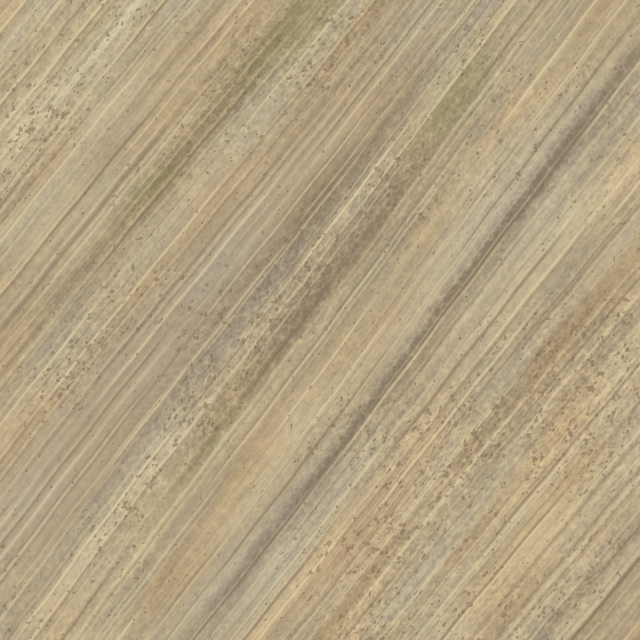
A three.js fragment shader for this texture:

```glsl
varying vec2 vUv;

const float TAU = 6.2831853;
const vec3 EARTH = vec3(0.735, 0.67, 0.545);
const vec3 TONE_AXIS = vec3(1.0, 1.06, 0.92);
const vec3 WARM_AXIS = vec3(0.014, -0.004, -0.022);
const vec3 GRASS = vec3(0.53, 0.53, 0.33);
const vec3 SHADE = vec3(0.50, 0.435, 0.365);
const vec3 LILAC = vec3(0.67, 0.605, 0.53);
const vec3 CLAY = vec3(0.74, 0.62, 0.48);
const vec3 STRAW = vec3(0.87, 0.81, 0.645);
const vec3 FURROW = vec3(0.50, 0.42, 0.33);

float hash(vec2 p) {
  vec3 h = fract(vec3(p.xyx) * 0.1031);
  h += dot(h, h.yzx + 33.33);
  return fract((h.x + h.y) * h.z);
}

// Cellular noise: distance to the nearest point, centred on zero
float cellular(vec2 p, float seed) {
  vec2 cell = floor(p);
  float nearest = 9.0;
  for (int j = -1; j <= 1; j++) {
    for (int i = -1; i <= 1; i++) {
      vec2 id = cell + vec2(float(i), float(j));
      vec2 point = id + vec2(hash(id + seed), hash(id + seed + 57.0));
      nearest = min(nearest, distance(p, point));
    }
  }
  return nearest - 0.45;
}

// Irregular crumbs from three sizes of cell
float crumbs(vec2 q, vec2 scale, float seed) {
  float coarse = cellular(q * scale * 0.4, seed);
  float middle = cellular(q * scale, seed + 5.0);
  float fine = cellular(q.yx * scale.yx * 1.7, seed + 9.0);
  return 0.8 * coarse + middle + 0.8 * fine;
}

// Tone of one row, drifting along its length
float rowWave(float id, float along, float seed) {
  float h = hash(vec2(id, seed));
  float k = hash(vec2(id, seed + 7.0));
  float drift = sin(along * (4.0 + 9.0 * k) + TAU * h) + 0.5 * sin(along * 27.0 + TAU * k);
  return (h * 2.0 - 1.0) * 0.65 + 0.38 * drift;
}

float streaks(vec2 q, float rows, float seed) {
  float x = q.y * rows;
  float id = floor(x);
  float blend = smoothstep(0.0, 1.0, x - id);
  return mix(rowWave(id, q.x, seed), rowWave(id + 1.0, q.x, seed), blend);
}

// One thin, broken line at a random place in each row
float rowLine(vec2 q, float rows, float width, float seed) {
  float x = q.y * rows;
  float id = floor(x);
  float h = hash(vec2(id, seed));
  float k = hash(vec2(id, seed + 19.0));
  float offset = (x - id - mix(0.22, 0.78, h)) / rows;
  float wear = sin(q.x * (4.0 + 6.0 * k) + TAU * h) + 0.5 * sin(q.x * 23.0 + TAU * k);
  float strength = mix(0.35, 1.0, k) * smoothstep(-1.3, 0.6, wear);
  return strength * exp(-offset * offset / (width * width));
}

// Soft ellipse: x runs along the rows, y across them
float softSpot(vec2 q, vec2 centre, vec2 radius) {
  vec2 d = (q - centre) / radius;
  return exp(-dot(d, d));
}

// Row coordinates, with a slight fan and wander
vec2 fieldCoords(vec2 p, float angle) {
  vec2 dir = vec2(cos(angle), sin(angle));
  vec2 q = vec2(dot(p, dir), dot(p, vec2(dir.y, -dir.x)));
  float fan = exp(-(q.y - 0.1) * (q.y - 0.1) / 0.04);
  q.y += 0.05 * (q.x - 0.7) * fan;
  q.y += 0.002 * sin(q.x * 6.0 + q.y * 9.0) + 0.0006 * sin(q.x * 41.0 + q.y * 24.0);
  return q;
}

void main() {
  vec2 q = fieldCoords(vUv, 0.881);
  float rough = smoothstep(-0.6, 0.7, streaks(q, 11.0, 3.0));
  float grain = crumbs(q, vec2(85.0, 125.0), 5.0);

  // Layered rows and tint
  float tone = 0.032 * streaks(q, 12.0, 11.0) + 0.036 * streaks(q, 43.0, 23.0);
  tone += 0.036 * streaks(q, 118.0, 37.0) + mix(0.05, 0.11, rough) * grain;
  vec3 colour = EARTH + tone * TONE_AXIS;
  colour += WARM_AXIS * (streaks(q, 9.0, 51.0) + streaks(q, 34.0, 55.0) + 1.2 * grain);

  // Broad strips of shade and weathering
  float mottled = 0.85 + 0.4 * streaks(q, 30.0, 61.0) - 0.5 * grain;
  float shade = 0.8 * softSpot(q, vec2(0.85, 0.212), vec2(0.65, 0.016));
  shade += 0.6 * softSpot(q, vec2(0.8, 0.034), vec2(0.38, 0.032));
  shade += 0.5 * softSpot(q, vec2(0.8, -0.045), vec2(0.38, 0.028));
  shade += 0.55 * softSpot(q, vec2(0.75, -0.262), vec2(0.42, 0.023));
  shade += 0.25 * softSpot(q, vec2(0.8, 0.41), vec2(0.3, 0.03));
  colour = mix(colour, LILAC, 0.5 * softSpot(q, vec2(0.45, -0.1), vec2(0.55, 0.07)));
  colour = mix(colour, SHADE, clamp(shade * mottled, 0.0, 0.8));
  colour = mix(colour, CLAY, 0.4 * softSpot(q, vec2(0.48, 0.32), vec2(0.2, 0.035)));

  // Grass patches
  float grass = softSpot(q, vec2(1.1, 0.026), vec2(0.09, 0.026));
  grass += softSpot(q, vec2(1.07, -0.25), vec2(0.2, 0.04));
  grass += 0.8 * softSpot(q, vec2(0.69, -0.264), vec2(0.07, 0.025));
  grass += 0.4 * softSpot(q, vec2(0.49, 0.05), vec2(0.14, 0.025));
  colour = mix(colour, GRASS, clamp(grass * 0.5 * mottled, 0.0, 0.65));

  // Furrows and straw lines
  colour = mix(colour, FURROW, 0.6 * rowLine(q, 31.0, 0.0024, 41.0));
  colour = mix(colour, FURROW, 0.35 * rowLine(q, 66.0, 0.0017, 47.0));
  colour = mix(colour, STRAW, 0.85 * rowLine(q, 29.0, 0.0023, 71.0));
  colour = mix(colour, STRAW, 0.5 * rowLine(q, 62.0, 0.0018, 83.0));

  // Scattered stubble
  float stubble = crumbs(q, vec2(70.0, 100.0), 31.0) + 0.3 * (1.0 - rough);
  colour = mix(colour, FURROW, 0.55 * (1.0 - smoothstep(-0.6, -0.25, stubble)));
  gl_FragColor = vec4(colour, 1.0);
}
```
